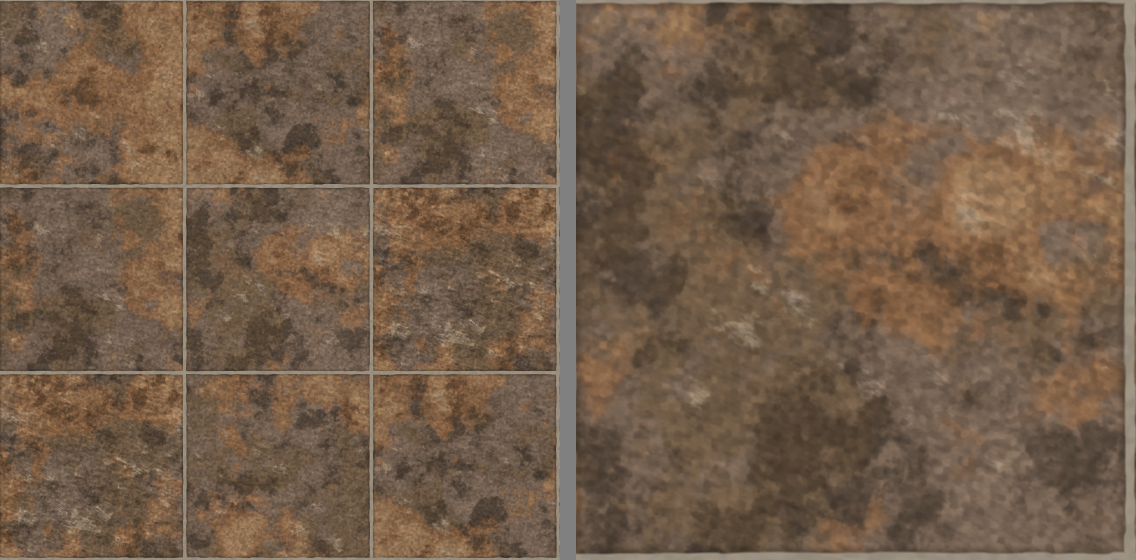
Left: the whole. Right: its middle third, enlarged.
This texture is drawn by a three.js fragment shader. Its source:

```glsl
// Three by three square slate tiles, umber with rust and ochre stains, set in pale grout
#define TILES 3.0
#define GROUT_HALF 0.009
#define GROUT_SHIFT vec2(-0.0035, 0.0012)
#define UMBER vec3(0.385, 0.320, 0.265)
#define TAUPE vec3(0.465, 0.390, 0.330)
#define OLIVE vec3(0.430, 0.345, 0.255)
#define RUST vec3(0.525, 0.375, 0.255)
#define OCHRE vec3(0.595, 0.475, 0.350)
#define CHALK vec3(0.620, 0.560, 0.480)
#define GROUT vec3(0.600, 0.560, 0.500)
#define RELIEF 0.75
#define GRAIN 0.24

varying vec2 vUv;

vec2 hash2(vec2 p) {
  vec2 q = vec2(dot(p, vec2(127.1, 311.7)), dot(p, vec2(269.5, 183.3)));
  return fract(sin(q) * 43758.5);
}

// Soft cellular noise: values of jittered cells blended by distance
float cells(vec2 p) {
  vec2 cell = floor(p), f = fract(p);
  float sum = 0.0, total = 0.0;
  for (int y = -1; y <= 1; y++) {
    for (int x = -1; x <= 1; x++) {
      vec2 o = vec2(float(x), float(y));
      vec2 h = hash2(cell + o);
      vec2 r = o + 0.15 + 0.7 * h - f;
      float w = exp(-6.0 * dot(r, r));
      sum += w * fract(h.x * 37.0 + h.y * 59.0);
      total += w;
    }
  }
  return sum / total;
}

// Rotated octaves of cellular noise, centred on 0.5
float layers(vec2 p) {
  float sum = 0.0, total = 0.0, gain = 1.0;
  for (int i = 0; i < 5; i++) {
    sum += gain * cells(p);
    total += gain;
    gain *= 0.62;
    p = mat2(1.6, 1.2, -1.2, 1.6) * p + 11.3;
  }
  return sum / total;
}

// Split-stone height, stretched along a slanted grain
float stoneHeight(vec2 p, float seed) {
  vec2 q = mat2(0.87, 0.5, -0.5, 0.87) * p;
  return layers(q * vec2(9.0, 16.0) + seed);
}

vec3 stone(vec2 p, float kind) {
  float seed = kind * 17.3 + 5.0;
  float rough = 1.0 - step(0.5, mod(kind, 5.0));
  vec2 fromCentre = abs(p - 0.5);
  float rim = smoothstep(0.2, 0.5, max(fromCentre.x, fromCentre.y));

  // Stain fields
  float cloud = layers(p * 4.0 + seed);
  float stain = layers(p * 2.7 + seed + 41.0) + 0.07 * rim + 0.03 * rough;
  float mottle = layers(p * 9.0 + seed + 83.0);
  float height = stoneHeight(p, seed);

  // Body, then stains from large to small
  vec3 color = mix(UMBER, TAUPE, smoothstep(0.34, 0.66, 0.5 * (cloud + mottle)));
  color = mix(color, OLIVE, 0.7 * smoothstep(0.48, 0.62, 1.0 - cloud + 0.04 * rough));
  color = mix(color, RUST, 0.85 * smoothstep(0.52, 0.66, stain + 0.25 * (mottle - 0.5)));
  float ochre = smoothstep(0.61, 0.74, 0.6 * stain + 0.4 * mottle + 0.05 * rim);
  color = mix(color, OCHRE, 0.75 * ochre);

  // Chalky flecks and dark hollows
  float fleck = smoothstep(0.64, 0.78, 0.65 * height + 0.35 * mottle + 0.04 * rough);
  color = mix(color, CHALK, 0.6 * fleck);
  color *= 1.0 - 0.22 * smoothstep(0.56, 0.72, 1.0 - mottle);

  // Light from the upper left, and fine grain
  float slope = height - stoneHeight(p + vec2(-0.008, 0.011), seed);
  color *= 1.0 + RELIEF * (0.75 + 0.6 * rough) * slope;
  color *= 1.0 + GRAIN * (cells(p * 80.0 + seed) - 0.5);
  return color;
}

void main() {
  vec2 grid = (vUv - GROUT_SHIFT) * TILES;
  vec2 id = mod(floor(grid), TILES);
  vec2 p = fract(grid);

  // A few stone faces recur among the tiles
  float kind = mod(2.0 * id.x + id.y, 5.0) + 5.0 * step(1.5, id.y - id.x);
  vec3 color = stone(p, kind);
  color *= 0.97 + 0.06 * hash2(id + 3.0).x;

  // Worn, shaded tile edge
  vec2 edge = min(p, 1.0 - p);
  float d = min(edge.x, edge.y) + 0.004 * (cells(grid * 26.0) - 0.5);
  color *= 1.0 - 0.2 * (1.0 - smoothstep(GROUT_HALF, GROUT_HALF + 0.016, d));

  // Grout
  vec3 grout = GROUT * (0.95 + 0.1 * cells(grid * 60.0));
  float joint = 1.0 - smoothstep(GROUT_HALF - 0.003, GROUT_HALF + 0.003, d);
  gl_FragColor = vec4(mix(color, grout, joint), 1.0);
}
```
